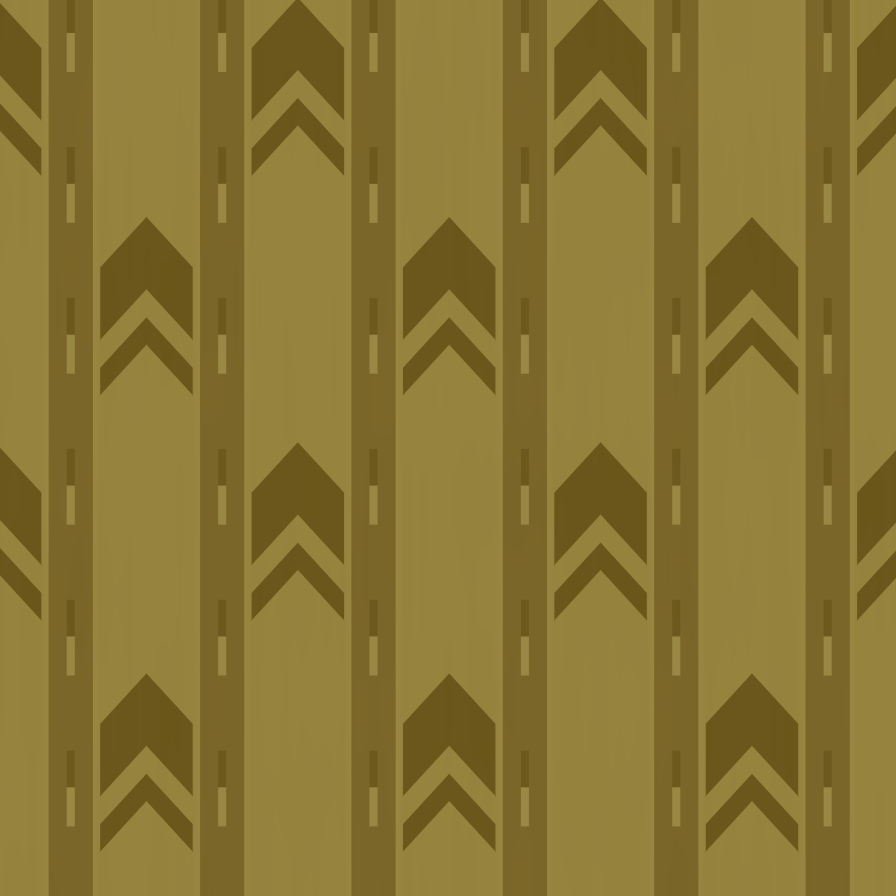
This pattern is drawn by a Shadertoy shader. Its source:

```glsl
// Olive vertical road stripes with paired dashes, and staggered double chevrons between them
#define PITCH 0.16895          // distance between column centres
#define FIRST_COLUMN -0.0055   // centre of column zero
#define ROAD_HALF 0.0247       // half width of a dark stripe
#define DASH_HALF 0.0045       // half width of a dash
#define DASH_PERIOD 0.1684     // vertical distance between dash pairs
#define CHEVRON_HALF 0.0516    // half width of a chevron
#define SLOPE 1.09             // steepness of the chevron arms
#define WEAR 0.010             // strength of the faint tonal variation
#define GROUND vec3(0.585, 0.512, 0.243)
#define ROAD vec3(0.482, 0.400, 0.160)
#define DARK vec3(0.420, 0.338, 0.105)
#define LIGHT vec3(0.602, 0.530, 0.268)

float hash(vec2 p) {
    return fract(sin(dot(p, vec2(127.1, 311.7))) * 43758.5453);
}

float valueNoise(vec2 p) {
    vec2 cell = floor(p), f = fract(p);
    f = f * f * (3.0 - 2.0 * f);
    float low = mix(hash(cell), hash(cell + vec2(1, 0)), f.x);
    float high = mix(hash(cell + vec2(0, 1)), hash(cell + vec2(1, 1)), f.x);
    return mix(low, high, f.y);
}

// Signed distance to the interval from lo to hi
float interval(float x, float lo, float hi) {
    return max(lo - x, x - hi);
}

float coverage(float dist, float pixel) {
    return 1.0 - smoothstep(-0.7 * pixel, 0.7 * pixel, dist);
}

// Thick arrowhead above a thin one; p.y runs down from the upper tip
float chevronPair(vec2 p) {
    float along = p.y - SLOPE * abs(p.x);
    float arms = min(interval(along, 0.0, 0.0807), interval(along, 0.112, 0.1425));
    return max(arms / length(vec2(1.0, SLOPE)), abs(p.x) - CHEVRON_HALF);
}

void mainImage(out vec4 fragColor, in vec2 fragCoord) {
    float pixel = 1.0 / iResolution.y;
    vec2 p = fragCoord * pixel;
    p.y = 1.0 - p.y;   // measure downwards from the top

    // Column coordinates
    float columnPos = (p.x - FIRST_COLUMN) / PITCH;
    float column = floor(columnPos + 0.5);
    float chevronX = (columnPos - column) * PITCH;
    float roadX = (fract(columnPos) - 0.5) * PITCH;

    // Ground with a faint pale rim beside each stripe
    float roadDist = abs(roadX) - ROAD_HALF;
    vec3 color = GROUND + 0.012 * (1.0 - smoothstep(0.0, 0.009, roadDist));
    color = mix(color, ROAD, coverage(roadDist, pixel));

    // Dashes: a dark upper half joined to a light lower half
    float dashY = mod(p.y - 0.1225, DASH_PERIOD) - 0.5 * DASH_PERIOD;
    float dashX = abs(roadX) - DASH_HALF;
    float darkDash = max(dashX, interval(dashY, -0.0425, -0.0015));
    float lightDash = max(dashX, interval(dashY, -0.0015, 0.0420));
    color = mix(color, DARK, 0.85 * coverage(darkDash, pixel));
    color = mix(color, LIGHT, coverage(lightDash, pixel));

    // Chevrons: rows alternate between columns and spread slightly downwards
    float chevrons = 1.0;
    for (int i = 0; i < 4; i++) {
        float row = float(i);
        float tip = -0.0026 + 0.2415 * row + 0.0033 * row * row;
        if (mod(column + row, 2.0) < 0.5)
            chevrons = min(chevrons, chevronPair(vec2(chevronX, p.y - tip)));
    }
    color = mix(color, DARK, coverage(chevrons, pixel));

    // Soft vertical streaks and broad mottling
    float streaks = valueNoise(p * vec2(110.0, 5.0));
    float mottle = valueNoise(p * 9.0 + 17.0);
    color += WEAR * (0.5 * streaks + 0.5 * mottle - 0.5);

    fragColor = vec4(color, 1.0);
}
```
